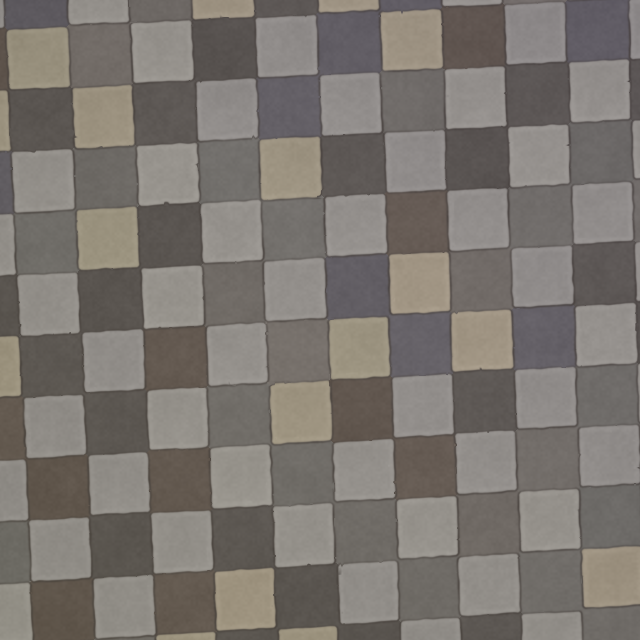
Write a Shadertoy shader that draws this pattern.

```glsl
// Tilted checkerboard of worn stone tiles: pale raised squares over mixed dark ones.
#define TILE_W 0.0973     // tile width at the top of the canvas
#define TILE_H 0.0962     // tile height at the left of the canvas
#define LEAN 0.045        // sideways drift of columns going down
#define RISE 0.051        // upward drift of rows going right
#define SEAM_W 0.021      // seam width in tiles
#define CORNER 0.055      // corner radius in tiles
#define JITTER 0.024      // placement error in tiles
#define GRAIN 0.018       // fine surface noise
#define SEAM_COL vec3(0.29, 0.265, 0.25)

float hash(vec2 p) {
    return fract(sin(dot(p, vec2(127.1, 311.7))) * 43758.5453);
}

float noise(vec2 p) {
    vec2 i = floor(p), f = fract(p);
    f = f * f * (3.0 - 2.0 * f);
    return mix(mix(hash(i), hash(i + vec2(1, 0)), f.x),
               mix(hash(i + vec2(0, 1)), hash(i + vec2(1, 1)), f.x), f.y);
}

float roundBox(vec2 p, vec2 halfSize, float r) {
    vec2 q = abs(p) - halfSize + r;
    return length(max(q, 0.0)) + min(max(q.x, q.y), 0.0) - r;
}

// Canvas position (y down) to skewed, slightly converging tile space
vec2 tileSpace(vec2 p) {
    vec2 o = p - 0.065;
    return vec2((p.x - 0.0104 - LEAN * o.y) / (TILE_W - 0.002 * o.y),
                (p.y - 0.2344 + RISE * o.x) / (TILE_H - 0.0013 * o.x));
}

// Pale tiles: grey, with cream ones more common to the left
vec3 paleColour(vec2 id) {
    float creamShare = mix(0.36, 0.1, clamp(id.x / 10.0, 0.0, 1.0));
    vec3 grey = mix(vec3(0.555, 0.54, 0.53), vec3(0.59, 0.575, 0.55), hash(id + 3.7));
    vec3 cream = mix(vec3(0.595, 0.565, 0.49), vec3(0.62, 0.575, 0.505), hash(id + 8.1));
    return hash(id + 21.3) < creamShare ? cream : grey;
}

// Dark tiles: mid grey, charcoal, brown or slate, with slate kept near the top
vec3 darkColour(vec2 id) {
    float pick = hash(id + 5.9);
    float slateShare = mix(0.25, 0.04, clamp((id.y + 3.0) / 8.0, 0.0, 1.0));
    vec3 c = vec3(0.355, 0.335, 0.32);
    if (pick < 0.36) c = mix(vec3(0.435, 0.425, 0.41), vec3(0.45, 0.425, 0.405), hash(id + 1.3));
    else if (pick < 0.54) c = vec3(0.385, 0.345, 0.315);
    else if (pick < 0.54 + slateShare) c = vec3(0.385, 0.37, 0.39);
    return c + 0.025 * (hash(id + 14.2) - 0.5);
}

void mainImage(out vec4 fragColor, in vec2 fragCoord) {
    vec2 uv = fragCoord / iResolution.xy;
    vec2 p = vec2(uv.x, 1.0 - uv.y);
    vec2 t = tileSpace(p);
    vec2 cell = floor(t), f = t - cell - 0.5;
    float aa = max(1.0 / (TILE_W * iResolution.y), 0.014);

    // Dark ground; gaps around pale tiles borrow the nearest dark cell
    vec2 darkId = cell;
    if (mod(cell.x + cell.y, 2.0) < 0.5)
        darkId += abs(f.x) > abs(f.y) ? vec2(sign(f.x), 0.0) : vec2(0.0, sign(f.y));
    vec3 col = darkColour(darkId);

    // Wobbly edges with a few chips
    float wobble = 0.02 * (noise(t * 7.0) - 0.5)
                 + 0.035 * smoothstep(0.86, 1.0, noise(t * 11.0 + 40.0));

    // Pale tiles and their seams
    for (int j = -1; j <= 1; j++)
    for (int i = -1; i <= 1; i++) {
        vec2 id = cell + vec2(i, j);
        if (mod(id.x + id.y, 2.0) > 0.5) continue;
        vec2 shift = JITTER * (vec2(hash(id + 31.0), hash(id + 47.0)) - 0.5);
        vec2 size = 0.491 + 0.5 * JITTER * (vec2(hash(id + 53.0), hash(id + 61.0)) - 0.5);
        vec2 q = t - id - 0.5 - shift;
        float d = roundBox(q, size, CORNER) + wobble;
        vec3 pale = paleColour(id) + 0.014 * q.y;
        pale += 0.022 * smoothstep(-0.12, -0.04, d);
        col = mix(col, pale, smoothstep(aa, -aa, d));
        // Seams are darkest at the sides and below
        float side = smoothstep(-0.08, 0.08, abs(q.x) - abs(q.y));
        float below = smoothstep(-0.2, 0.2, q.y);
        float depth = mix(mix(0.35, 0.65, below), 0.75, side);
        depth *= 0.65 + 0.5 * noise(t * 4.0 + 9.0);
        float w = max(SEAM_W, aa);
        float e = (d - 0.35 * w) / w;
        col = mix(col, SEAM_COL, clamp(depth, 0.0, 1.0) * exp(-e * e));
    }

    // Blotches and grain
    col += 0.016 * (noise(p * 28.0) - 0.5);
    col += GRAIN * (noise(p * 120.0) - 0.5) + GRAIN * (noise(p * 260.0 + 5.0) - 0.5);

    // Light: cooler at upper right, warmer at lower left, dimmer corners
    float warmth = 0.5 * (p.y - p.x);
    col += warmth * vec3(0.004, 0.008, -0.022);
    col *= 1.015 - 0.09 * dot(p - 0.5, p - 0.5);
    fragColor = vec4(clamp(col, 0.0, 1.0), 1.0);
}
```
